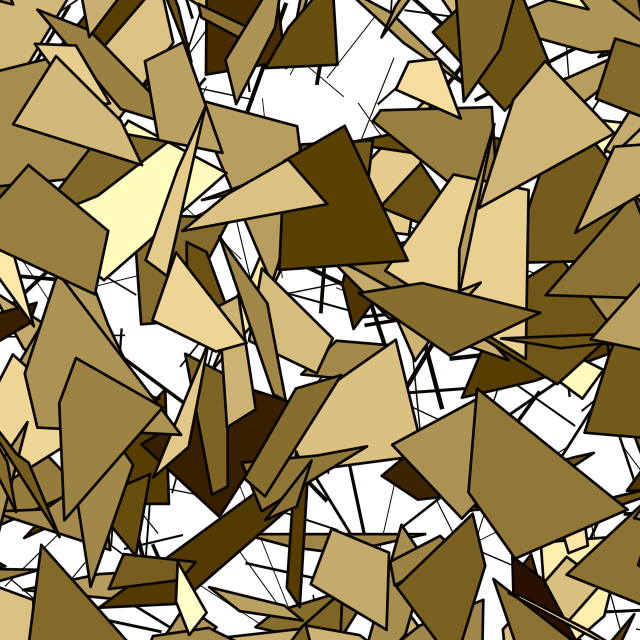
Give the GLSL for this pattern, as a Shadertoy shader.

```glsl
const float TAU = 6.2831853;
const float CELL = 0.25;        // spacing of the scatter grids
const int STICK_LAYERS = 9;
const int SHARD_LAYERS = 7;

vec4 hash4(vec3 seed) {
    vec4 q = fract(seed.xyzx * vec4(0.1031, 0.1030, 0.0973, 0.1099));
    q += dot(q, q.wzxy + 33.33);
    return fract((q.xxyz + q.yzzw) * q.zywx);
}

mat2 rotation(float a) {
    return mat2(cos(a), -sin(a), sin(a), cos(a));
}

// Random corner in its own quadrant, flattened along one axis
vec2 corner(int k, vec4 angles, vec4 radii, float squash) {
    float a = (float(k) + angles[k]) * TAU / 4.0;
    return mix(0.04, 0.195, radii[k]) * vec2(cos(a), squash * sin(a));
}

// Signed distance to an irregular quadrilateral
float shardDistance(vec2 p, vec3 seed, float squash) {
    vec4 angles = hash4(seed + 31.0), radii = hash4(seed + 57.0);
    vec2 a = corner(3, angles, radii, squash);
    float d = 1e3, side = 1.0;
    for (int k = 0; k < 4; k++) {
        vec2 b = corner(k, angles, radii, squash);
        vec2 e = a - b, w = p - b;
        d = min(d, length(w - e * clamp(dot(w, e) / dot(e, e), 0.0, 1.0)));
        bvec3 c = bvec3(p.y >= b.y, p.y < a.y, e.x * w.y > e.y * w.x);
        if (all(c) || !any(c)) side = -side;
        a = b;
    }
    return side * d;
}

float stickDistance(vec2 p, float halfLength, float halfWidth) {
    vec2 q = abs(p) - vec2(halfLength, halfWidth);
    return max(q.x, q.y);
}

void mainImage(out vec4 fragColor, in vec2 fragCoord) {
    vec2 uv = fragCoord / iResolution.y;
    float soft = 0.7 / iResolution.y;
    vec3 ink = vec3(0.03, 0.02, 0.0);
    vec3 color = vec3(1.0);

    // Sticks are laid down first, then shards are painted over them
    for (int layer = 0; layer < STICK_LAYERS + SHARD_LAYERS; layer++) {
        vec2 grid = uv / CELL + hash4(vec3(3.0, 8.0, float(layer))).xy + 5.0;
        for (int n = 0; n < 9; n++) {
            vec2 id = floor(grid) + vec2(n % 3 - 1, n / 3 - 1);
            vec3 seed = vec3(id, float(layer) * 7.0 + 2.0);
            vec4 h = hash4(seed);
            vec2 p = (grid - id - h.xy) * CELL;
            if (length(p) > 0.22) continue;
            p = rotation(h.z * TAU) * p;

            if (layer < STICK_LAYERS) {
                vec4 s = hash4(seed + 13.0);
                float d = stickDistance(p, mix(0.04, 0.15, s.x), mix(0.0007, 0.0036, s.y * s.y));
                color = mix(ink, color, smoothstep(-soft, soft, d));
            } else {
                // Ochre, shifted evenly in all channels from near black to cream
                vec4 s = hash4(seed + 91.0);
                float shade = (s.x + s.y + s.z - 1.5) * 0.42;
                vec3 ochre = clamp(vec3(0.62, 0.52, 0.27) + shade, 0.0, 1.0);
                float d = shardDistance(p, seed, mix(0.08, 1.0, h.w));
                vec3 shard = mix(ochre, ink, smoothstep(-soft, soft, d + 0.0021));
                color = mix(shard, color, smoothstep(-soft, soft, d - 0.0021));
            }
        }
    }
    fragColor = vec4(color, 1.0);
}
```
